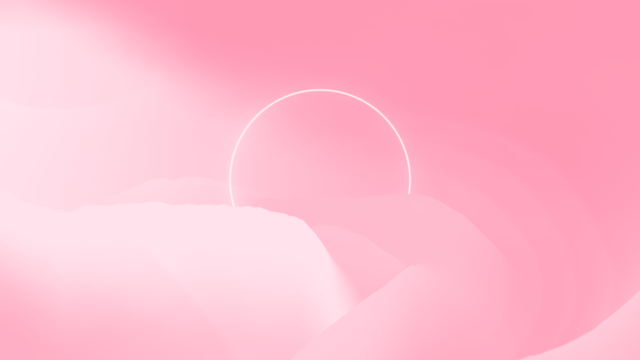
Reproduce this background procedurally as a Shadertoy shader.

```glsl
// Pink cloudscape: a soft sky, overlapping cloud ridges and a thin glowing ring.
// Every part adjusts one brightness value, "tone", which a pink ramp then colours.
// Ridges are height curves roughened by noise; each cloud fades below its ridge.

float hash(vec2 p) {
    p = fract(p * vec2(0.1031, 0.1137));
    p += dot(p, p.yx + 33.33);
    return fract((p.x + p.y) * p.x * 7.31);
}

float noise(vec2 p) {
    vec2 i = floor(p), f = fract(p);
    f = f * f * (3.0 - 2.0 * f);
    return mix(mix(hash(i), hash(i + vec2(1, 0)), f.x),
               mix(hash(i + vec2(0, 1)), hash(i + vec2(1, 1)), f.x), f.y);
}

// Layered noise centred on zero
float fbm(vec2 p) {
    float sum = 0.0, amp = 0.5;
    for (int i = 0; i < 5; i++) {
        sum += amp * (noise(p) - 0.5);
        p = p * 2.03 + 17.3;
        amp *= 0.5;
    }
    return sum;
}

float bump(float x, float centre, float width) {
    float d = (x - centre) / width;
    return exp(-d * d);
}

float cover(float depth, float soft) {
    return smoothstep(-soft, soft, depth);
}

// Sky glow that fades toward the upper right
float skyTone(vec2 p, float mist) {
    float edge = 1.1 - 0.33 * p.x + 0.16 * exp(-4.0 * p.x);
    float depth = edge - p.y + 0.12 * mist;
    float width = mix(0.25, 0.32, smoothstep(0.0, 0.9, p.x));
    float tone = smoothstep(0.0, width, depth) * mix(0.95, 0.05, smoothstep(-0.2, 1.75, p.x));
    tone *= 1.0 - 0.3 * smoothstep(0.9, 1.02, p.y);
    float shelf = 0.73 - 0.03 * sin(p.x * 9.0) + 0.06 * mist - p.y;
    return tone + 0.06 * cover(shelf, 0.006) * exp(-8.0 * max(shelf, 0.0))
                * smoothstep(0.6, 0.2, p.x);
}

// Nested curved veils on the right
float veilTone(vec2 p, float mist) {
    float r = length((p - vec2(1.05, 0.2)) / vec2(0.62, 0.47)) + 0.12 * mist;
    float tone = 0.0;
    for (int i = 0; i < 4; i++) {
        float depth = 1.06 - 0.16 * float(i) - r;
        tone += 0.06 * cover(depth, 0.02) * exp(-4.0 * max(depth, 0.0));
    }
    return tone * smoothstep(1.0, 1.35, p.x);
}

void mainImage(out vec4 fragColor, in vec2 fragCoord) {
    vec2 p = fragCoord / iResolution.y;
    p.x += 0.5 * (16.0 / 9.0 - iResolution.x / iResolution.y);
    float x = p.x, y = p.y, px = 1.0 / iResolution.y;
    float mist = fbm(p * vec2(3.0, 5.0) + 4.0);
    float rough = 0.03 * fbm(vec2(x * 14.0, 2.0 + y * 3.0));

    float tone = skyTone(p, mist) + veilTone(p, mist) + 0.06 * mist;

    // Distant cloud on the left
    float depth = 0.41 + 0.1 * bump(x, 0.52, 0.25) + rough - y;
    float lit = mix(0.85, 0.5, smoothstep(0.4, 0.85, x)) - 0.8 * max(depth, 0.0);
    tone = mix(tone, lit, cover(depth, px) * smoothstep(0.18, 0.4, x) * smoothstep(0.9, 0.68, x));

    // Ring and its glow
    float ringDist = abs(length(p - vec2(0.889, 0.5)) - 0.25);
    float ring = smoothstep(0.0025 + px, 0.0025 - px, ringDist);
    tone += 0.17 * exp(-32.0 * ringDist);

    // Middle cloud, which hides the foot of the ring
    depth = 0.45 + 0.013 * bump(x, 1.12, 0.1) - 2.4 * pow(max(x - 1.14, 0.0), 2.0)
          + 0.6 * rough - y;
    float mask = cover(depth, px) * smoothstep(0.66, 0.78, x);
    ring *= 1.0 - mask;
    lit = 0.43 + 0.1 * mist - 0.2 * smoothstep(0.15, 0.45, depth);
    tone = mix(tone, lit, mask * smoothstep(1.5, 1.22, x));

    // Fold inside the middle cloud
    depth = 0.37 - 1.6 * pow(max(x - 0.87, 0.0), 2.0) + rough - y;
    tone += 0.11 * cover(depth, 1.5 * px) * exp(-5.0 * max(depth, 0.0))
          * smoothstep(0.8, 0.9, x) * smoothstep(1.25, 1.1, x);

    // Large bright cloud in front on the left
    depth = 0.435 + 0.035 * bump(x, 0.0, 0.07) - 0.027 * bump(x, 0.16, 0.06)
          - 0.02 * smoothstep(0.6, 0.75, x) - 6.0 * pow(max(x - 0.77, 0.0), 2.0) + rough - y;
    float haze = 0.16 * smoothstep(0.32, 0.12, y) * smoothstep(0.75, 0.88, x);
    mask = cover(depth, px + haze);
    lit = 0.95 - mix(0.68, 0.45, smoothstep(0.0, 0.7, x)) * smoothstep(0.08, 0.42, depth + 0.1 * mist);
    float crease = x - 0.37 - 0.9 * (0.33 - y) + 0.15 * mist;
    lit += 0.06 * cover(crease, 0.015) * exp(-5.0 * max(crease, 0.0)) * smoothstep(0.38, 0.25, y);
    tone = mix(tone, lit, mask);
    ring *= 1.0 - mask;

    // Rising slope at the bottom centre
    depth = min(0.78 * (x - 0.8), 0.266) - 0.4 * max(x - 1.17, 0.0) + 0.6 * rough - y;
    lit = 0.68 - 0.5 * smoothstep(0.0, 0.4, 0.6 * (max(depth, 0.0) + max(x - 1.0, 0.0)));
    mask = cover(depth, px + 0.07 * smoothstep(1.13, 1.3, x));
    tone = mix(tone, lit, mask * smoothstep(1.45, 1.12, x));

    // Corner cloud with light rising above it
    float run = max(x - 1.435, 0.0);
    depth = 0.15 * run + 1.2 * run * run + 0.5 * rough - y;
    tone += 0.32 * exp(-5.0 * max(-depth, 0.0)) * smoothstep(1.52, 1.8, x);
    lit = 0.62 - 1.2 * max(depth, 0.0) + 0.1 * mist;
    tone = mix(tone, lit, cover(depth, 1.5 * px) * smoothstep(1.41, 1.47, x));

    vec3 color = mix(vec3(1.0, 0.605, 0.71), vec3(1.0, 0.9, 0.935), clamp(tone, 0.0, 1.0));
    color = mix(color, vec3(1.0, 0.95, 0.965), 0.9 * ring);
    fragColor = vec4(color, 1.0);
}
```
